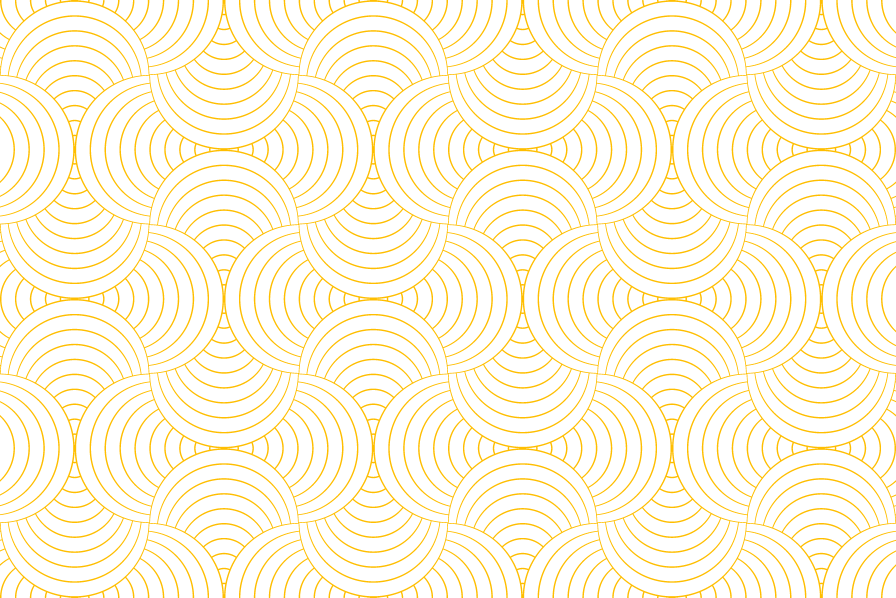
This pattern is drawn by a Shadertoy shader. Its source:

```glsl
// Interlocking golden fans: pinwheels of overlapping discs, each filled with nested tangent circles.

const vec2 CANVAS_UNITS = vec2(12.0, 8.0); // canvas size in disc radii
const float RINGS = 10.0;                  // nested circles per disc
const float LINE_SHARE = 0.096;            // part of the ring spacing that is inked
const int SAMPLES = 6;                     // antialiasing samples per axis
const vec3 PAPER = vec3(1.0);
const vec3 GOLD = vec3(1.0, 0.745, 0.0);

// Radius of the circle through p that touches the origin and is centred along axis.
float tangentRadius(vec2 p, vec2 axis) {
    return dot(p, p) / max(2.0 * dot(p, axis), 1e-5);
}

// Centred coordinates of a 2x2 cell; alternate cells are mirrored.
vec2 mirroredCell(vec2 p) {
    vec2 cell = floor(p * 0.5);
    vec2 local = p - 2.0 * cell - 1.0;
    float odd = mod(cell.x + cell.y, 2.0);
    return vec2(local.x * (1.0 - 2.0 * odd), local.y);
}

// Quarter turns bring any point into the lower right quadrant.
vec2 foldPinwheel(vec2 p) {
    if (p.x * p.y > 0.0) p = vec2(-p.y, p.x);
    return p.x < 0.0 ? -p : p;
}

// Crescent lines: thickest opposite the tangent point, thinning towards it.
float ringInk(float radius, float rings, float share) {
    return step(1.0 - share, fract(radius * rings));
}

float fanInk(vec2 p) {
    vec2 q = foldPinwheel(mirroredCell(p));
    // The lower disc lies over the right-hand one in this quadrant.
    float upper = tangentRadius(q - vec2(-1.0, -1.0), vec2(1.0, 0.0));
    float under = tangentRadius(q - vec2(1.0, -1.0), vec2(0.0, 1.0));
    return ringInk(upper < 1.0 ? upper : under, RINGS, LINE_SHARE);
}

void mainImage(out vec4 fragColor, in vec2 fragCoord) {
    float unitsPerPixel = CANVAS_UNITS.x / iResolution.x;
    vec2 gridOrigin = vec2(1.0, 0.0);

    // Average a grid of samples across the pixel.
    float ink = 0.0;
    for (int y = 0; y < SAMPLES; y++) {
        for (int x = 0; x < SAMPLES; x++) {
            vec2 jitter = (vec2(x, y) + 0.5) / float(SAMPLES) - 0.5;
            vec2 centred = fragCoord + jitter - 0.5 * iResolution.xy;
            ink += fanInk(centred * unitsPerPixel + 0.5 * CANVAS_UNITS - gridOrigin);
        }
    }
    ink /= float(SAMPLES * SAMPLES);

    fragColor = vec4(mix(PAPER, GOLD, ink), 1.0);
}
```
